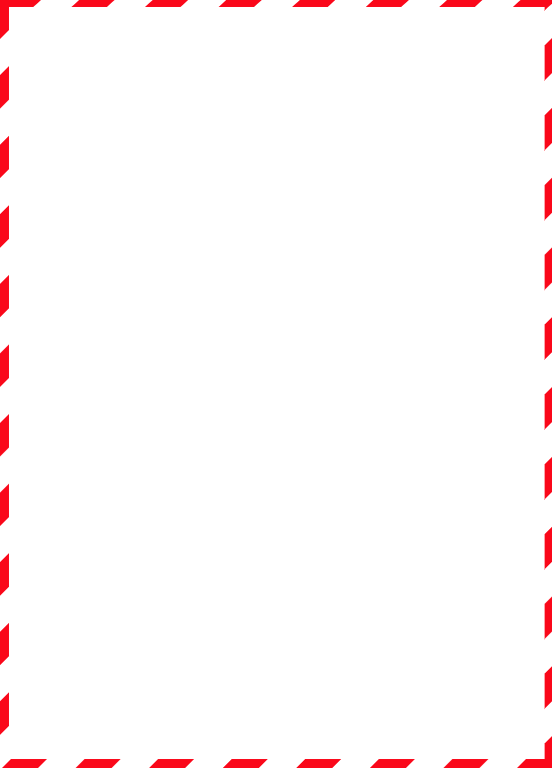
Write a WebGL 2 fragment shader that draws this background.

```glsl
#version 300 es
precision highp float;
// White sheet framed by a thin airmail border of slanted red stripes.

uniform vec2 u_resolution;
out vec4 outColor;

// Coverage of slanted stripes inside one border band.
// depth: distance from the canvas edge, along: skewed position on the band.
float stripeBand(float depth, float thickness, float along, float start, float len, float period) {
    float pixel = 1.0 / u_resolution.y;
    float cell = fract((along - start - 0.5 * len) / period + 0.5) - 0.5;
    float stripe = (abs(cell) * period - 0.5 * len) * 0.7071;
    float d = max(stripe, depth - thickness);
    return clamp(0.5 - d / pixel, 0.0, 1.0);
}

void main() {
    // Canvas units: height is 1, origin moved to the upper left.
    float width = 0.71875;
    vec2 uv = gl_FragCoord.xy / u_resolution;
    vec2 p = vec2(uv.x * width, 1.0 - uv.y);
    float diagonal = p.x + p.y;

    // The first left and top stripes fill their shared corner.
    float left = stripeBand(p.x, 0.0117, max(diagonal, 0.02), 0.0072, 0.0436, 0.0906);
    float top = stripeBand(p.y, 0.0091, max(p.x + 1.1 * p.y, 0.02), 0.0072, 0.0462, 0.0958);

    float right = stripeBand(width - p.x, 0.0096, diagonal - width, 0.0495, 0.0456, 0.0909);
    float bottom = stripeBand(1.0 - p.y, 0.0117, diagonal - 1.0, 0.0026, 0.0469, 0.0958);

    float border = max(max(left, right), max(top, bottom));
    vec3 paper = vec3(1.0);
    vec3 red = vec3(0.98, 0.03, 0.10);
    outColor = vec4(mix(paper, red, border), 1.0);
}
```
